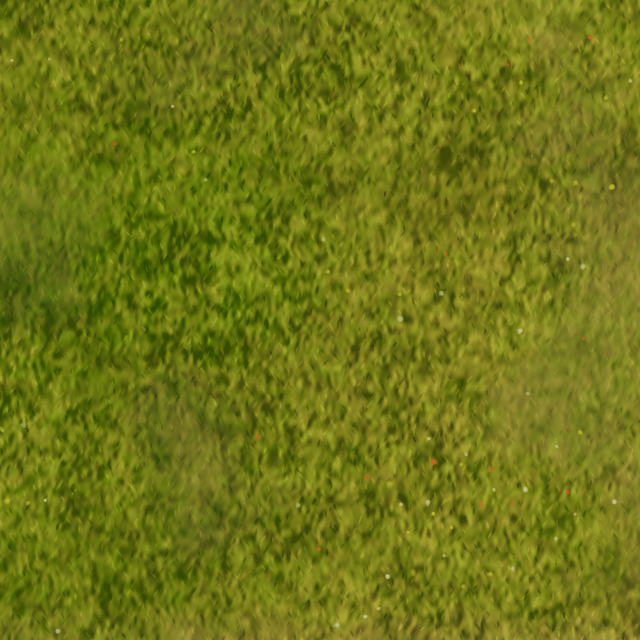
Reproduce this texture procedurally as a WebGL 1 fragment shader.

```glsl
precision highp float;
// Sunlit meadow turf: short mottled grass, dry patches and scattered tiny flowers.

uniform vec2 u_resolution;

const vec3 SHADE_GREEN = vec3(0.27, 0.335, 0.015);
const vec3 GRASS_GREEN = vec3(0.43, 0.475, 0.06);
const vec3 LIGHT_GREEN = vec3(0.55, 0.585, 0.125);
const vec3 DRY_TINT = vec3(0.045, -0.005, 0.035);
const vec3 DULL_TINT = vec3(0.01, -0.01, 0.05);
const vec3 WHITE_PETAL = vec3(0.78, 0.77, 0.55);
const vec3 YELLOW_PETAL = vec3(0.76, 0.74, 0.16);
const vec3 ORANGE_PETAL = vec3(0.80, 0.38, 0.13);

const vec2 GRAIN_SCALE = vec2(150.0, 75.0); // grains per canvas, across and along
const float GRAIN_TILT = 0.33;              // radians
const float GRAIN_CONTRAST = 0.75;
const float BLADE_CELLS = 54.0;
const vec2 BLADE_SIZE = vec2(0.0031, 0.0098); // half width and half length
const float BLADE_LEAN = 0.75;
const float BLADE_CONTRAST = 0.42;
const float PATCH_SCALE = 3.2;
const float FLOWER_CELLS = 28.0;
const float FLOWER_RADIUS = 0.0062;

float hash(vec2 p) {
  vec3 q = fract(p.xyx * 0.1031);
  q += dot(q, q.yzx + 33.33);
  return fract((q.x + q.y) * q.z);
}

vec2 hash2(vec2 p) {
  return vec2(hash(p), hash(p + vec2(41.7, 19.3)));
}

float noise(vec2 p) {
  vec2 i = floor(p);
  vec2 f = fract(p);
  f = f * f * (3.0 - 2.0 * f);
  float low = mix(hash(i), hash(i + vec2(1.0, 0.0)), f.x);
  float high = mix(hash(i + vec2(0.0, 1.0)), hash(i + 1.0), f.x);
  return mix(low, high, f.y);
}

// Layered noise from 0 to 1.
float fbm(vec2 p) {
  float sum = 0.0;
  float weight = 0.533;
  for (int i = 0; i < 4; i++) {
    sum += weight * noise(p);
    p = p * 2.03 + 17.3;
    weight *= 0.5;
  }
  return sum;
}

vec2 rotate(vec2 p, float angle) {
  float c = cos(angle);
  float s = sin(angle);
  return vec2(c * p.x - s * p.y, s * p.x + c * p.y);
}

// Scattered soft blades: x is signed brightness, y is signed dryness.
vec2 blades(vec2 p, float seed) {
  vec2 grid = p * BLADE_CELLS;
  vec2 total = vec2(0.0);
  for (int j = -1; j <= 1; j++) {
    for (int i = -1; i <= 1; i++) {
      vec2 cell = floor(grid) + vec2(float(i), float(j));
      vec2 place = hash2(cell + seed);
      vec2 kind = hash2(cell + seed + 71.0);
      vec2 offset = rotate((grid - cell - place) / BLADE_CELLS, (kind.x * 2.0 - 1.0) * BLADE_LEAN);
      float reach = length(offset / (BLADE_SIZE * mix(0.65, 1.0, kind.y)));
      float mask = 1.0 - smoothstep(0.25, 1.0, reach);
      total += mask * (2.0 * hash2(cell + seed + 133.0) - 1.0);
    }
  }
  return total;
}

// Small ragged flower heads, gathered in loose groups.
vec3 addFlowers(vec3 color, vec2 p) {
  vec2 grid = p * FLOWER_CELLS;
  for (int j = -1; j <= 1; j++) {
    for (int i = -1; i <= 1; i++) {
      vec2 cell = floor(grid) + vec2(float(i), float(j));
      vec2 place = hash2(cell + 211.0);
      vec2 kind = hash2(cell + 307.0);
      float chance = 0.22 * smoothstep(0.42, 0.75, noise(cell * 0.2 + 5.0));
      float present = step(hash(cell + 409.0), chance);
      vec2 offset = (grid - cell - place) / FLOWER_CELLS;
      float ragged = 0.6 + 0.8 * noise(p * 190.0);
      float reach = length(offset) * ragged / (FLOWER_RADIUS * mix(0.55, 1.0, kind.y));
      vec3 petal = mix(WHITE_PETAL, YELLOW_PETAL, step(0.45, kind.x));
      petal = mix(petal, ORANGE_PETAL, step(0.78, kind.x));
      float mask = present * (1.0 - smoothstep(0.3, 1.0, reach));
      color = mix(color, petal, mask * mix(0.55, 0.95, place.x));
    }
  }
  return color;
}

void main() {
  vec2 p = gl_FragCoord.xy / u_resolution.y;

  // Broad patches: lush on the left, drier and paler on the right.
  float dry = 0.2 + 1.1 * (p.x - 0.42) + 1.8 * (fbm(p * PATCH_SCALE + 3.0) - 0.5);
  float dull = smoothstep(0.5, 0.72, fbm(p * PATCH_SCALE + vec2(37.0, 11.0)));
  float edge = 1.0 - smoothstep(0.02, 0.075, p.y + 0.03 * noise(p * 12.0));
  float broad = 0.6 * (fbm(p * 4.0 + 61.0) - 0.5) + 0.16 * (p.x - 0.5);
  float clump = 0.35 * (noise(p * 24.0 + 9.0) - 0.5);

  // Fine grain in two leaning directions, bent slightly.
  vec2 bent = p + 0.008 * (vec2(noise(p * 34.0), noise(p * 34.0 + 50.0)) - 0.5);
  float grain = noise(rotate(bent, GRAIN_TILT) * GRAIN_SCALE + 100.0)
              + noise(rotate(bent, -0.5 * GRAIN_TILT) * GRAIN_SCALE + 300.0) - 1.0;
  vec2 blade = blades(p, 13.0) + blades(p + 0.37, 523.0);
  float busy = mix(0.75, 1.25, noise(p * 7.0 + 80.0)) * (1.0 - 0.4 * dull);

  // Colour by tone, then dryness.
  float tone = 0.51 + broad + clump + 0.12 * edge
             + busy * (GRAIN_CONTRAST * grain + BLADE_CONTRAST * blade.x);
  tone = clamp(tone, -0.15, 1.25);
  vec3 color = mix(SHADE_GREEN, GRASS_GREEN, min(tone * 2.0, 1.0));
  color += (LIGHT_GREEN - GRASS_GREEN) * max(tone * 2.0 - 1.0, 0.0);
  float hueGrain = 1.2 * (noise(p * 60.0 + 140.0) - 0.5);
  color += DRY_TINT * clamp(dry + 0.6 * edge + hueGrain + 0.5 * blade.y, -1.0, 1.6);
  color += DULL_TINT * (dull + 0.5 * edge);

  color = addFlowers(color, p);
  gl_FragColor = vec4(clamp(color, 0.0, 1.0), 1.0);
}
```
